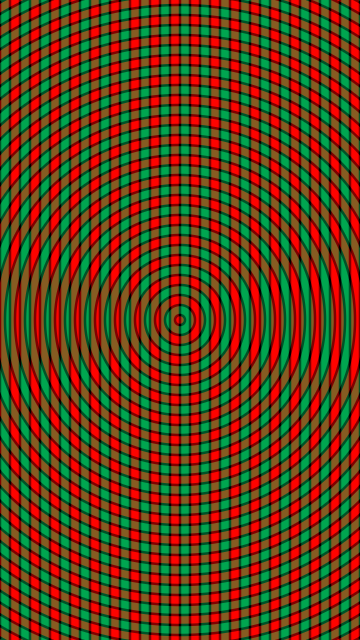
This background is drawn by a Shadertoy shader. Its source:

```glsl
// Red and green concentric rings blended evenly with upright stripes, black lines between.

const float BANDS_PER_HEIGHT = 64.0;  // bands that fit in the canvas height
const float LINE_WIDTH = 0.25;        // black line, as a share of one band
const float RING_PHASE = 0.5;         // bands; puts half a band at the centre
const vec2 CENTER = vec2(0.5);        // ring centre, as a share of the canvas
const vec3 RED = vec3(1.0, 0.01, 0.0);
const vec3 GREEN = vec3(0.0, 0.65, 0.315);
const vec3 OVERLAP_TINT = vec3(0.025, 0.03, -0.025);  // warms red over green

// Coverage of the even (x) and odd (y) bands; lines are centred on whole numbers.
vec2 bandCoverage(float t, float pixel) {
    float lineDistance = 0.5 - abs(fract(t) - 0.5);
    float fill = clamp((lineDistance - 0.5 * LINE_WIDTH) / pixel + 0.5, 0.0, 1.0);
    float odd = mod(floor(t), 2.0);
    return fill * vec2(1.0 - odd, odd);
}

void mainImage(out vec4 fragColor, in vec2 fragCoord) {
    // Position in bands, measured from the ring centre
    float pixel = BANDS_PER_HEIGHT / iResolution.y;
    vec2 p = (fragCoord - CENTER * iResolution.xy) * pixel;

    // Both layers as (red, green) coverage
    vec2 rings = bandCoverage(length(p) + RING_PHASE, pixel);
    vec2 stripes = bandCoverage(p.x, pixel).yx;

    // Even blend of the layers
    vec2 amount = 0.5 * (rings + stripes);
    float overlap = dot(rings, stripes.yx);
    vec3 color = amount.x * RED + amount.y * GREEN + overlap * OVERLAP_TINT;

    fragColor = vec4(clamp(color, 0.0, 1.0), 1.0);
}
```
